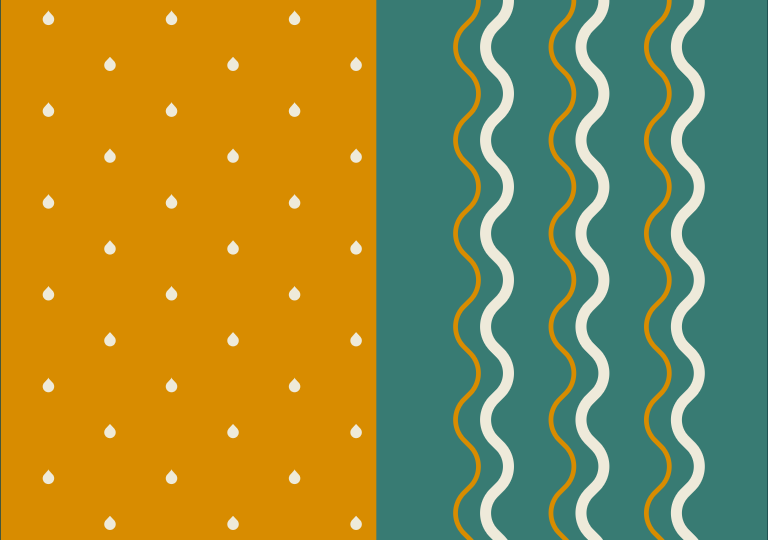
Give the GLSL for this pattern, as a WebGL 1 fragment shader.

```glsl
precision highp float;
// Two flat panels: staggered teardrops on ochre, paired wavy ribbons on teal.
// Drops are a folded lattice of one distance function; each ribbon is an
// exact distance to a chain of circular arcs joined by 45 degree lines.

uniform vec2 u_resolution;

// Lengths are in canvas heights.
const vec3 OCHRE = vec3(0.847, 0.549, 0.0);
const vec3 TEAL = vec3(0.22, 0.482, 0.451);
const vec3 CREAM = vec3(0.933, 0.918, 0.855);
const vec3 EDGE_SHADE = vec3(0.10, 0.28, 0.29);

const float PANEL_SPLIT = 0.6969;
const float EDGE_WIDTH = 0.0018;

const vec2 DROP_CELL = vec2(0.2279, 0.1700);
const vec2 DROP_ORIGIN = vec2(0.0897, 0.9642);
const float DROP_RADIUS = 0.0106;
const float DROP_TIP = 0.0157;

const int RIBBON_COUNT = 3;
const float RIBBON_SPACING = 0.1767;
const float THIN_X = 0.8648;
const float THICK_X = 0.9204;
const float THIN_HALF = 0.0044;
const float THICK_HALF = 0.0102;
const float WAVE_PERIOD = 0.1726;
const float WAVE_AMPLITUDE = 0.0212;
const float WAVE_LEFT_Y = 0.5677; // height of one leftmost bend

const float SQRT_HALF = 0.70710678;

// Round body with straight sides running tangentially to the tip.
float dropDistance(vec2 p) {
    p.x = abs(p.x);
    float s = DROP_RADIUS / DROP_TIP;
    vec2 sideNormal = vec2(sqrt(1.0 - s * s), s);
    bool besideCone = p.y * sideNormal.x > p.x * sideNormal.y;
    return (besideCone ? dot(p, sideNormal) : length(p)) - DROP_RADIUS;
}

// Offset from the nearest point of a rectangular lattice.
vec2 latticeOffset(vec2 p, vec2 origin) {
    return mod(p - origin + 0.5 * DROP_CELL, DROP_CELL) - 0.5 * DROP_CELL;
}

// Distance to the centre line of a vertical wave around x = 0.
float waveDistance(vec2 p) {
    float quarter = 0.25 * WAVE_PERIOD;
    float y = abs(mod(p.y - WAVE_LEFT_Y + 2.0 * quarter, WAVE_PERIOD) - 2.0 * quarter);
    vec2 q = vec2(p.x, y);
    if (y > quarter) q = vec2(-p.x, 2.0 * quarter - y);

    // Radius that makes the bend meet the diagonal smoothly.
    float radius = (quarter - WAVE_AMPLITUDE) * SQRT_HALF / (1.0 - SQRT_HALF);
    vec2 toCentre = vec2(radius - WAVE_AMPLITUDE - q.x, q.y);
    float bend = abs(length(toCentre) - radius);
    float diagonal = abs(q.x - q.y + quarter) * SQRT_HALF;
    return toCentre.y < toCentre.x ? bend : diagonal;
}

// Antialiased coverage of a signed distance.
float coverage(float d, float pixel) {
    return clamp(0.5 - d / pixel, 0.0, 1.0);
}

void main() {
    vec2 p = gl_FragCoord.xy / u_resolution.y;
    float pixel = 1.0 / u_resolution.y;
    float width = u_resolution.x / u_resolution.y;

    // Ochre panel with drops
    float drops = min(dropDistance(latticeOffset(p, DROP_ORIGIN)),
                      dropDistance(latticeOffset(p, DROP_ORIGIN + 0.5 * DROP_CELL)));
    vec3 leftPanel = mix(OCHRE, CREAM, coverage(drops, pixel));

    // Teal panel with ribbon pairs
    float thin = 1.0;
    float thick = 1.0;
    for (int i = 0; i < RIBBON_COUNT; i++) {
        vec2 q = p - vec2(float(i) * RIBBON_SPACING, 0.0);
        thin = min(thin, waveDistance(q - vec2(THIN_X, 0.0)) - THIN_HALF);
        thick = min(thick, waveDistance(q - vec2(THICK_X, 0.0)) - THICK_HALF);
    }
    vec3 rightPanel = mix(TEAL, OCHRE, coverage(thin, pixel));
    rightPanel = mix(rightPanel, CREAM, coverage(thick, pixel));

    vec3 color = mix(rightPanel, leftPanel, coverage(p.x - PANEL_SPLIT, pixel));

    // Fine dark line along both sides
    float side = min(p.x, width - p.x);
    color = mix(color, EDGE_SHADE, 0.8 * coverage(side - EDGE_WIDTH, pixel));

    gl_FragColor = vec4(color, 1.0);
}
```
